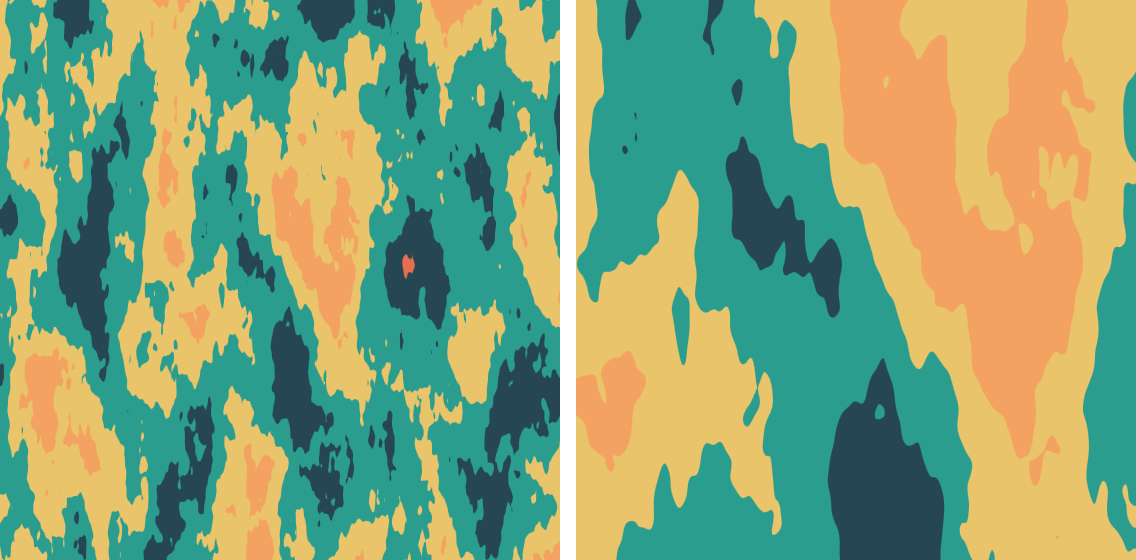
Left: the whole. Right: its middle third, enlarged.
Reproduce this texture procedurally as a Shadertoy shader.

```glsl
#define BASE_FREQ vec2(7.0, 2.8)
#define OCTAVES 5
#define GAIN 0.58
#define SEED vec2(13.3, 41.7)
#define LEVEL_NAVY -3.0
#define LEVEL_TEAL -1.17
#define LEVEL_SAND 0.17
#define LEVEL_ORANGE 1.54
#define LEVEL_CORAL 2.95

const vec3 CORAL  = vec3(0.906, 0.435, 0.318);
const vec3 NAVY   = vec3(0.149, 0.275, 0.325);
const vec3 TEAL   = vec3(0.165, 0.616, 0.561);
const vec3 SAND   = vec3(0.914, 0.769, 0.416);
const vec3 ORANGE = vec3(0.957, 0.635, 0.380);

// Standard deviation of one octave of unit-gradient noise
const float NOISE_SIGMA = 0.216;

// Unit gradient at a lattice point, from an integer hash
vec2 latticeGradient(vec2 cell) {
    uvec2 q = uvec2(ivec2(cell));
    uint h = q.x * 1597u ^ q.y * 51749u;
    h = (h ^ (h >> 15)) * 73471u;
    h = (h ^ (h >> 13)) * 91193u;
    h ^= h >> 16;
    float angle = 6.28319 * float(h & 65535u) / 65536.0;
    return vec2(cos(angle), sin(angle));
}

float gradientNoise(vec2 p) {
    vec2 cell = floor(p), f = p - cell;
    vec2 w = f * f * f * (f * (f * 6.0 - 15.0) + 10.0);
    vec2 e = vec2(1.0, 0.0);
    float a = dot(latticeGradient(cell), f);
    float b = dot(latticeGradient(cell + e.xy), f - e.xy);
    float c = dot(latticeGradient(cell + e.yx), f - e.yx);
    float d = dot(latticeGradient(cell + e.xx), f - e.xx);
    return mix(mix(a, b, w.x), mix(c, d, w.x), w.y);
}

// Vertically stretched fractal noise, scaled to unit variance
float heightField(vec2 uv) {
    vec2 p = uv * BASE_FREQ + SEED;
    float sum = 0.0, power = 0.0, amplitude = 1.0;
    for (int i = 0; i < OCTAVES; i++) {
        sum += amplitude * gradientNoise(p);
        power += amplitude * amplitude;
        amplitude *= GAIN;
        p = p * 2.0 + SEED.yx;
    }
    return sum / (NOISE_SIGMA * sqrt(power));
}

// Antialiased step across a contour line
float above(float level, float height, float blur) {
    return clamp((height - level) / blur + 0.5, 0.0, 1.0);
}

void mainImage(out vec4 fragColor, in vec2 fragCoord) {
    vec2 uv = fragCoord / iResolution.y;
    float height = heightField(uv);
    float blur = max(fwidth(height), 1e-4);

    // Flat colour bands, with coral at both extremes
    vec3 color = mix(CORAL, NAVY, above(LEVEL_NAVY, height, blur));
    color = mix(color, TEAL, above(LEVEL_TEAL, height, blur));
    color = mix(color, SAND, above(LEVEL_SAND, height, blur));
    color = mix(color, ORANGE, above(LEVEL_ORANGE, height, blur));
    color = mix(color, CORAL, above(LEVEL_CORAL, height, blur));

    fragColor = vec4(color, 1.0);
}
```
